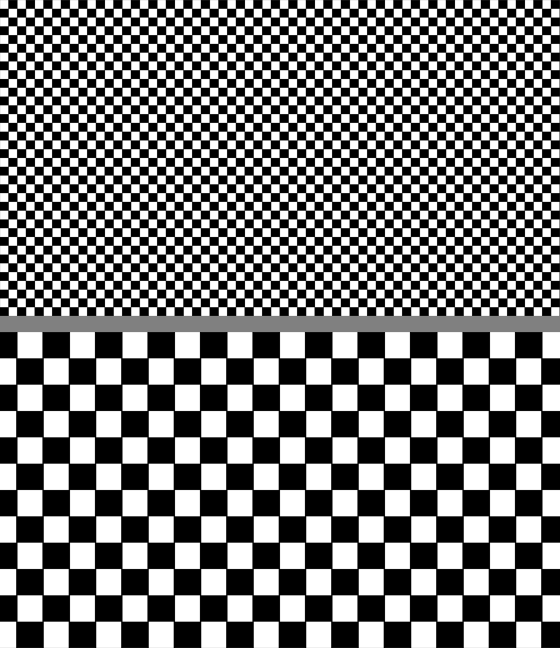
Top: the whole. Bottom: its middle third, enlarged.
A Shadertoy shader for this pattern:

```glsl
// Black and white checkerboard, 64 by 36 cells, with slightly narrow white cells.

// Soft mask of a band from 0 to width that repeats every two cells.
float band(float x, float width, float blur) {
    float fromCentre = abs(mod(x - 0.5 * width + 1.0, 2.0) - 1.0);
    return smoothstep(-blur, blur, 0.5 * width - fromCentre);
}

void mainImage(out vec4 fragColor, in vec2 fragCoord) {
    vec2 cells = vec2(64.0, 36.0);
    vec2 p = fragCoord / iResolution.xy * cells;
    vec2 blur = 0.714 * cells / iResolution.xy;

    // White cells swap columns on every other row
    float whiteWidth = 0.95;
    float evenRow = band(p.x - 1.0, whiteWidth, blur.x);
    float oddRow = band(p.x, whiteWidth, blur.x);
    float white = mix(oddRow, evenRow, band(p.y, 1.0, blur.y));

    fragColor = vec4(vec3(white), 1.0);
}
```
